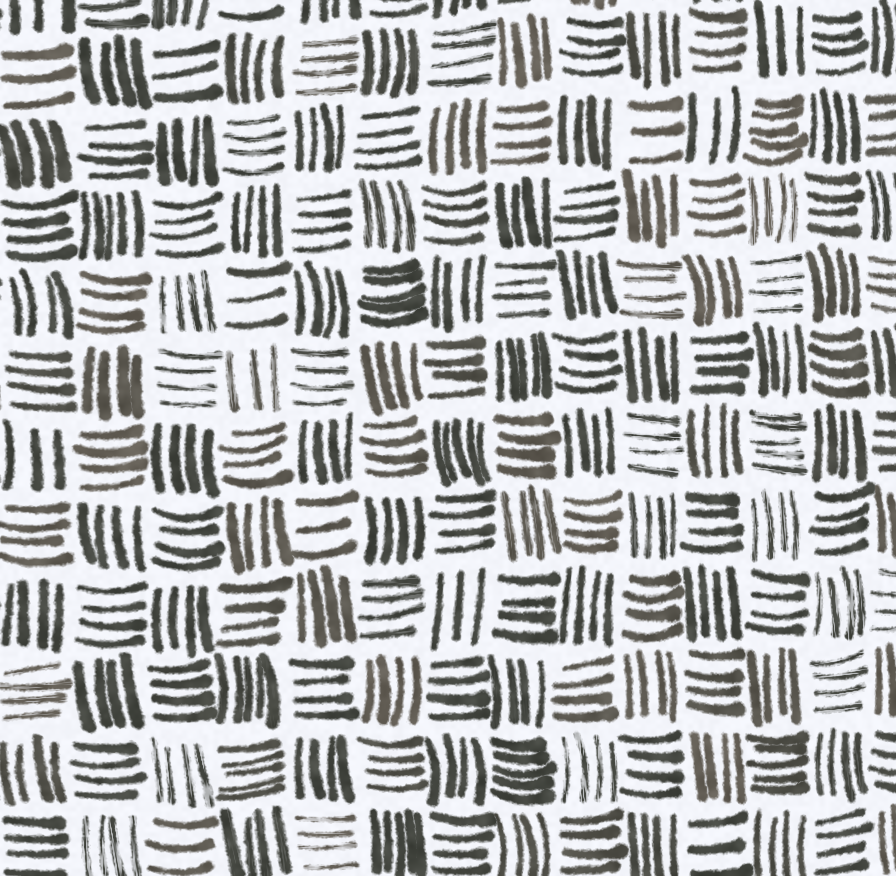
Give the GLSL for this pattern, as a WebGL 2 fragment shader.

```glsl
#version 300 es
precision highp float;
// Hand-inked basket weave: cells of about four brush strokes, alternately upright and level.

uniform vec2 u_resolution;
out vec4 outColor;

const vec3 PAPER = vec3(0.955, 0.962, 0.985);
const vec3 INK = vec3(0.265, 0.275, 0.250);
const vec3 BROWN_INK = vec3(0.385, 0.365, 0.330);
const float ROWS = 11.4;
const float CELL_ASPECT = 0.88;

// Sine-free hashes
float hash(vec2 p) {
    vec3 q = fract(p.xyx * 0.1031);
    q += dot(q, q.yzx + 33.33);
    return fract((q.x + q.y) * q.z);
}

vec4 hash4(vec3 p) {
    vec4 q = fract(p.xyzx * vec4(0.1031, 0.1030, 0.0973, 0.1099));
    q += dot(q, q.wzxy + 33.33);
    return fract((q.xxyz + q.yzzw) * q.zywx);
}

float noise(vec2 p) {
    vec2 i = floor(p), f = fract(p);
    f = f * f * (3.0 - 2.0 * f);
    return mix(mix(hash(i), hash(i + vec2(1, 0)), f.x),
               mix(hash(i + vec2(0, 1)), hash(i + vec2(1, 1)), f.x), f.y);
}

// Uneven hand-ruled grid, counted from the top left
vec2 handGrid(vec2 uv) {
    float x = uv.x, y = 1.0 - uv.y;
    float column = 11.87 * x + 1.6 * x * x;
    float row = mix(0.53 + 11.39 * y, 0.97 + 10.94 * y, x);
    vec2 sway = vec2(noise(uv * 5.0 + 11.0), noise(uv * 5.0 + 37.0)) - 0.5;
    return vec2(column, row) + 0.16 * sway;
}

// Signed distance to a bowed stroke; p.x runs along it, heavy swells its far end
float strokeDistance(vec2 p, float halfLength, float radius, float bend, float heavy) {
    float along = clamp(p.x, -halfLength, halfLength);
    float t = along / halfLength;
    p.y += bend * (along * along - 0.06);
    float blob = smoothstep(0.55, 0.95, t);
    float width = radius * (0.95 + 0.13 * t + heavy * (0.35 * blob - 0.12));
    return length(vec2(p.x - along, p.y)) - width;
}

// Returns ink coverage and tone (0 black, 1 brown) of one cell
vec2 inkCell(vec2 local, vec2 cell, float soft) {
    vec4 style = hash4(vec3(cell, 3.0));
    vec4 shape = hash4(vec3(cell, 17.0));
    bool upright = mod(cell.x + cell.y, 2.0) < 0.5;
    local -= (style.xy - 0.5) * 0.07;
    vec2 p = upright ? local.yx : local;

    float count = 4.0 - step(shape.x, 0.12) + step(0.94, shape.x);
    float gap = (upright ? 0.62 : 0.67) / (count - 0.85);
    float dry = smoothstep(0.78, 0.95, style.z);
    float tilt = (shape.y - 0.5) * 0.18 + (upright ? 0.06 : -0.02);
    float bend = upright ? (shape.z - 0.45) * 0.75 : 0.08 + 0.45 * shape.z;
    float radius = mix(0.049, 0.068, shape.w) * (1.0 - 0.38 * dry);

    vec2 ink = vec2(0.0, smoothstep(0.5, 1.0, style.w));
    for (float i = 0.0; i < 5.0; i++) {
        if (i >= count) break;
        vec4 r = hash4(vec3(cell, 40.0 + i)) - 0.5;
        vec2 q = p - vec2(r.x * 0.10, (i - 0.5 * (count - 1.0)) * gap + r.y * 0.06);
        q.y -= q.x * (tilt + r.z * 0.14);
        float halfLength = (upright ? 0.375 : 0.345) + r.w * 0.09;
        float d = strokeDistance(q, halfLength, radius * (1.0 + r.z * 0.5),
                                 bend + r.w * 0.25, upright ? 0.0 : 1.0);
        // Ragged edge from the paper tooth
        vec2 seed = cell * 19.0 + i * 7.0;
        d += (noise(q * 15.0 + seed) - 0.5) * 0.024 + (noise(q * 42.0 + seed) - 0.5) * 0.018;
        // Lengthwise streaks where the brush ran dry
        float streak = noise(q * vec2(5.0, 55.0) + seed);
        float fill = 1.0 - dry * 0.65 * smoothstep(0.45, 0.8, streak);
        ink.x = max(ink.x, fill * (1.0 - smoothstep(-soft, soft, d)));
    }
    return ink;
}

void main() {
    vec2 uv = gl_FragCoord.xy / u_resolution;
    vec2 grid = handGrid(uv);
    vec2 base = floor(grid - 0.5);
    float soft = max(0.026, ROWS / u_resolution.y);

    // Strokes may stray into the next cell, so gather the four nearest
    vec2 ink = vec2(0.0);
    for (int k = 0; k < 4; k++) {
        vec2 cell = base + vec2(k & 1, k >> 1);
        vec2 local = (grid - cell - 0.5) * vec2(CELL_ASPECT, 1.0);
        vec2 layer = inkCell(local, cell, soft);
        if (layer.x > ink.x) ink = layer;
    }

    // Paper grain and blotchy pigment
    float grain = noise(uv * 170.0) - 0.5;
    float blotch = noise(uv * 65.0 + 90.0) - 0.5;
    vec3 paper = PAPER + 0.028 * grain;
    vec3 pigment = mix(INK, BROWN_INK, ink.y) + 0.10 * blotch + 0.03 * grain;
    outColor = vec4(mix(paper, pigment, ink.x), 1.0);
}
```
